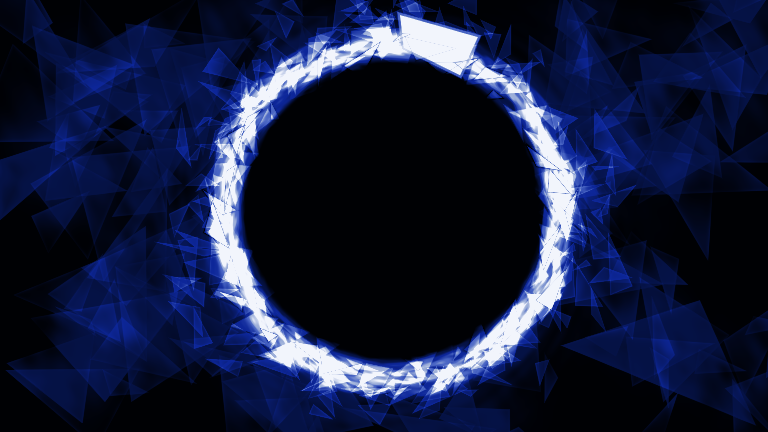
Give the GLSL for this background, as a Shadertoy shader.

```glsl
const float TAU = 6.2831853;
const vec2 CENTER = vec2(0.909, 0.512);
const float HOLE_RADIUS = 0.336;
const float RING_RADIUS = 0.387;
const float RING_WIDTH = 0.033;
const int RING_SHARDS = 140;
const int HALO_SHARDS = 150;
const int FIELD_SHARDS = 128;
const float FIELD_LIGHT = 0.14;
const float HERO_LIGHT = 0.20;
const float HAZE_LIGHT = 0.09;

const vec3 VOID_BLACK = vec3(0.0, 0.003, 0.015);
const vec3 NAVY = vec3(0.02, 0.07, 0.27);
const vec3 COBALT = vec3(0.05, 0.15, 0.60);
const vec3 PERIWINKLE = vec3(0.29, 0.40, 0.77);
const vec3 PALE = vec3(0.62, 0.69, 0.85);
const vec3 WHITE = vec3(0.95, 0.96, 0.99);

// Centres around which the faint outer shards gather
const int CLUSTERS = 16;
const vec2 CLUSTER[CLUSTERS] = vec2[](
    vec2(0.19, 0.83), vec2(0.14, 0.62), vec2(0.23, 0.22), vec2(0.38, 0.27),
    vec2(1.43, 0.72), vec2(1.48, 0.26), vec2(1.68, 0.12), vec2(1.36, 0.93),
    vec2(1.71, 0.72), vec2(1.44, 0.56), vec2(0.67, 0.06), vec2(1.14, 0.07),
    vec2(0.62, 0.93), vec2(0.45, 0.78), vec2(0.45, 0.47), vec2(1.62, 0.94));

// Large shards, three corners each
const int HEROES = 6;
const vec2 HERO[HEROES * 3] = vec2[](
    vec2(0.075, 0.94), vec2(0.31, 0.85), vec2(0.11, 0.72),
    vec2(0.07, 0.264), vec2(0.44, 0.33), vec2(0.243, 0.07),
    vec2(1.30, 0.20), vec2(1.62, 0.305), vec2(1.75, 0.015),
    vec2(1.34, 0.675), vec2(1.48, 0.80), vec2(1.45, 0.72),
    vec2(1.33, 0.54), vec2(1.41, 0.66), vec2(1.52, 0.57),
    vec2(0.0, 0.49), vec2(0.0, 0.63), vec2(0.25, 0.71));

vec3 hash3(float n) {
    vec3 q = fract(n * vec3(0.1031, 0.1030, 0.0973));
    q += dot(q, q.yzx + 33.33);
    return fract((q.xxy + q.yzz) * q.zyx);
}

float hash2(vec2 p) {
    vec3 q = fract(p.xyx * 0.1031);
    q += dot(q, q.yzx + 33.33);
    return fract((q.x + q.y) * q.z);
}

// Value noise that repeats along x
float noise(vec2 p, float period) {
    vec2 i = floor(p), f = fract(p);
    f *= f * (3.0 - 2.0 * f);
    float x0 = mod(i.x, period), x1 = mod(i.x + 1.0, period);
    return mix(mix(hash2(vec2(x0, i.y)), hash2(vec2(x1, i.y)), f.x),
               mix(hash2(vec2(x0, i.y + 1.0)), hash2(vec2(x1, i.y + 1.0)), f.x), f.y);
}

// Signed distance to the line a-b, positive on its right
float edgeDist(vec2 p, vec2 a, vec2 b) {
    vec2 e = b - a;
    return dot(p - a, vec2(e.y, -e.x)) / length(e);
}

float triangleDist(vec2 p, vec2 a, vec2 b, vec2 c) {
    float s = sign((b.x - a.x) * (c.y - a.y) - (b.y - a.y) * (c.x - a.x));
    return max(edgeDist(p, a, b) * s, max(edgeDist(p, b, c) * s, edgeDist(p, c, a) * s));
}

// Random triangle stretched along the direction given by tilt
float shardDist(vec2 p, float size, float thin, float tilt, vec3 rnd) {
    float c = cos(tilt), s = sin(tilt);
    p = vec2(c * p.x + s * p.y, c * p.y - s * p.x);
    vec3 t = rnd.x * TAU + vec3(0.0, 2.1, 4.2) + (rnd.yzx - 0.5) * 0.9;
    vec2 scale = size * vec2(1.0, thin);
    return triangleDist(p, scale * vec2(cos(t.x), sin(t.x)),
        scale * vec2(cos(t.y), sin(t.y)), scale * vec2(cos(t.z), sin(t.z)));
}

float fill(float d, float aa) { return 1.0 - smoothstep(-aa, aa, d); }

float rimLight(float d, float width) { return exp(-abs(d) / width); }

vec3 ramp(float e) {
    vec3 c = mix(VOID_BLACK, NAVY, smoothstep(0.02, 0.18, e));
    c = mix(c, COBALT, smoothstep(0.18, 0.40, e));
    c = mix(c, PERIWINKLE, smoothstep(0.42, 0.66, e));
    c = mix(c, PALE, smoothstep(0.66, 0.82, e));
    return mix(c, WHITE, smoothstep(0.82, 1.0, e));
}

void mainImage(out vec4 fragColor, in vec2 fragCoord) {
    vec2 p = fragCoord / iResolution.y;
    float aa = 0.8 / iResolution.y;
    vec2 q = p - CENTER;
    float r = length(q), d = r - RING_RADIUS, turn = atan(q.y, q.x) / TAU;

    // Faint outer shards in a patchy haze
    float light = 0.0;
    for (int i = 0; i < CLUSTERS; i++) {
        vec2 o = p - CLUSTER[i];
        light += HAZE_LIGHT * exp(-dot(o, o) / 0.018);
    }
    for (int i = 0; i < FIELD_SHARDS; i++) {
        vec3 h = hash3(float(i) + 11.0), k = hash3(float(i) + 307.0);
        vec2 o = p - CLUSTER[i % CLUSTERS] - (h.xy - 0.5) * vec2(0.34, 0.28);
        float size = mix(0.06, 0.21, h.z);
        if (length(o) > size) continue;
        float s = shardDist(o, size, mix(0.3, 0.9, k.x), k.y * TAU, k.zxy);
        vec2 slope = vec2(cos(k.z * TAU), sin(k.z * TAU));
        float shade = 0.1 + 0.9 * smoothstep(-size, size, dot(o, slope));
        light += fill(s, aa) * FIELD_LIGHT * (shade + 0.5 * rimLight(s, 0.003));
    }
    for (int i = 0; i < HEROES; i++) {
        float s = triangleDist(p, HERO[3 * i], HERO[3 * i + 1], HERO[3 * i + 2]);
        light += fill(s, aa) * HERO_LIGHT * (0.4 + 0.4 * rimLight(s, 0.03) + 0.3 * rimLight(s, 0.003));
    }
    light *= 0.15 + 0.8 * noise(p * 9.0 + 3.0, 64.0) + 0.45 * noise(p * mat2(30.0, 18.0, -9.0, 15.0) + 40.0, 256.0);
    light /= 1.0 + 0.9 * light;

    // Streaked ring body and its blue glow
    float coarse = noise(vec2(turn * 38.0 + d * 30.0, d * 50.0 + 40.0), 38.0);
    float fine = noise(vec2(turn * 120.0 - d * 70.0, d * 130.0 + 90.0), 120.0);
    float swell = noise(vec2(turn * 13.0, 5.0), 13.0);
    float across = (d + (coarse - 0.5) * 0.04) / (RING_WIDTH * (0.7 + 0.5 * swell));
    light += exp(-across * across) * (0.45 + 0.65 * fine);
    light += 0.22 * exp(-abs(d) / 0.06) * (0.2 + coarse);

    // Splinters along the ring, then flung outward from it
    float cracks = 0.0;
    for (int i = 0; i < RING_SHARDS + HALO_SHARDS; i++) {
        bool halo = i >= RING_SHARDS;
        vec3 h = hash3(float(i) + 523.0), k = hash3(float(i) + 911.0);
        float a = TAU * (halo ? h.x : (float(i) + h.x) / float(RING_SHARDS));
        float radius = RING_RADIUS + (halo ? 0.025 + 0.12 * h.y * h.y : (h.y - 0.5) * 0.07);
        vec2 o = q - radius * vec2(cos(a), sin(a));
        float size = halo ? mix(0.025, 0.085, h.z) : mix(0.025, 0.07, h.z);
        if (length(o) > size) continue;
        float tilt = a + TAU * 0.25 + (halo ? (k.x - 0.5) * 2.8 : (k.x - 0.3) * 1.3);
        float s = shardDist(o, size, mix(0.2, 0.6, k.y), tilt, k.zxy);
        float line = rimLight(s, 0.0012);
        float shade = 0.5 + smoothstep(-size, size, dot(o, vec2(cos(k.z * TAU), sin(k.z * TAU))));
        light += fill(s, aa) * (halo ? 0.12 * shade + 0.2 * line : 0.27);
        if (!halo && i % 3 == 0) cracks += line * k.z;
    }
    light = min(light, 1.15) - 0.5 * min(cracks, 1.0);

    // Ragged dark hole
    float rim = HOLE_RADIUS + (coarse - 0.5) * 0.018 + (fine - 0.5) * 0.008;
    light *= smoothstep(rim - 0.006, rim + 0.022, r);

    // Bright slab lying over the top of the ring
    vec2 a = vec2(0.926, 0.965), b = vec2(0.935, 0.89), c = vec2(1.065, 0.826), e = vec2(1.106, 0.914);
    float slab = max(max(edgeDist(p, a, b), edgeDist(p, b, c)), max(edgeDist(p, c, e), edgeDist(p, e, a)));
    light = mix(light, 0.83, 0.7 * fill(slab - 0.006, aa));
    light = mix(light, 1.05 - 0.25 * min(cracks, 1.0), fill(slab, aa));

    fragColor = vec4(ramp(light), 1.0);
}
```
